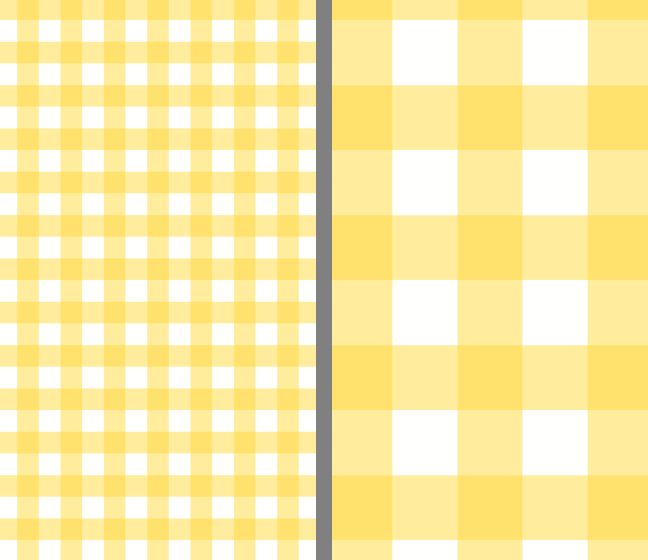
Left, the full canvas; right, a detail of the centre.
Write a WebGL 2 fragment shader that draws this pattern.

```glsl
#version 300 es
precision highp float;
// Yellow and white gingham: two sets of even translucent bands crossing.

uniform vec2 u_resolution;
out vec4 outColor;

// Lengths are fractions of the canvas width.
const float PERIOD = 59.25 / 432.0;
const float BAND_WIDTH = 29.5 / 432.0;

const vec3 WHITE = vec3(1.0, 1.0, 0.995);
const vec3 SINGLE_BAND = vec3(1.0, 0.93, 0.615);
const vec3 DOUBLE_BAND = vec3(1.0, 0.886, 0.43);

// Coverage of repeating bands, with one band centred on the given position.
float bands(float position, float center, float period, float width, float softness) {
    float offset = (fract((position - center) / period + 0.5) - 0.5) * period;
    float edgeDistance = abs(offset) - 0.5 * width;
    return 1.0 - smoothstep(-softness, softness, edgeDistance);
}

// Colour of the cloth where the two band coverages overlap.
vec3 weave(float across, float down) {
    vec3 gapRow = mix(WHITE, SINGLE_BAND, across);
    vec3 bandRow = mix(SINGLE_BAND, DOUBLE_BAND, across);
    return mix(gapRow, bandRow, down);
}

void main() {
    // Origin at the canvas centre, one unit per canvas width.
    vec2 p = (gl_FragCoord.xy - 0.5 * u_resolution) / u_resolution.x;
    float softness = 0.75 / u_resolution.x;

    // A vertical band straddles the centre; a horizontal one rests just above it.
    float vertical = bands(p.x, 0.0, PERIOD, BAND_WIDTH, softness);
    float horizontal = bands(p.y, 0.5 * BAND_WIDTH, PERIOD, BAND_WIDTH, softness);

    outColor = vec4(weave(vertical, horizontal), 1.0);
}
```
